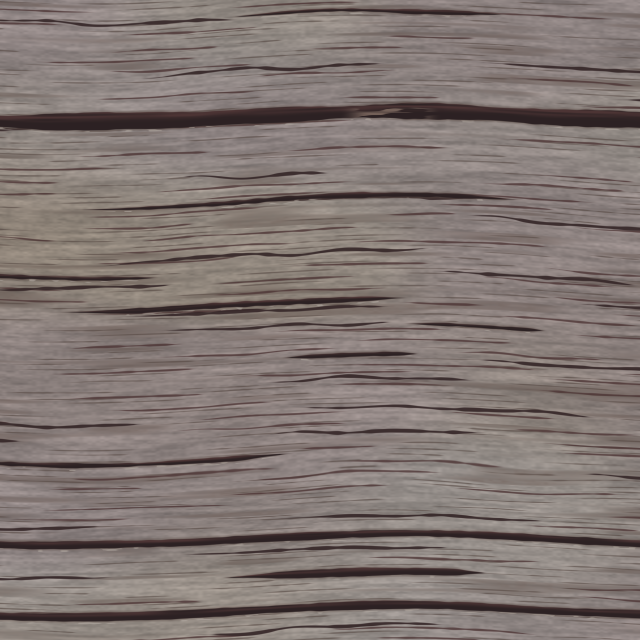
Write a Shadertoy shader that draws this texture.

```glsl
// Weathered grey timber with grain running across the canvas.
// Stretched value noise gives the fibres; three layers of jittered rows give
// fine checks, and a short list of long splits gives the deep dark cracks.

const vec3 GREY  = vec3(0.585, 0.560, 0.545);
const vec3 TAN   = vec3(0.555, 0.512, 0.465);
const vec3 MAUVE = vec3(0.545, 0.500, 0.500);
const vec3 FIBRE = vec3(0.360, 0.300, 0.275);
const vec3 RUST  = vec3(0.300, 0.205, 0.205);
const vec3 SHADE = vec3(0.150, 0.118, 0.125);
const vec3 CHIP  = vec3(0.720, 0.690, 0.660);
const float BEND = 0.010;          // rise and fall of the boards
const float GRAIN_CONTRAST = 0.26;
const float SPECK_CONTRAST = 0.17;

// Long splits: height, left end, right end, half width.
const int SPLITS = 11;
const vec4 SPLIT[SPLITS] = vec4[](
    vec4(0.818, -1.0, 2.0, 0.0125), vec4(0.157, -1.0, 2.0, 0.0058),
    vec4(0.045, -1.0, 2.0, 0.0062), vec4(0.683, 0.09, 0.83, 0.0042),
    vec4(0.524, 0.06, 0.65, 0.0042), vec4(0.098, 0.33, 0.77, 0.0060),
    vec4(0.574, -0.2, 0.26, 0.0030), vec4(0.285, -0.2, 0.47, 0.0038),
    vec4(0.438, 0.43, 0.66, 0.0030), vec4(0.484, 0.62, 0.86, 0.0032),
    vec4(0.974, 0.33, 0.80, 0.0032));

float hash(vec2 p) {
    vec3 q = fract(vec3(p.xyx) * 0.1031);
    q += dot(q, q.yzx + 33.33);
    return fract((q.x + q.y) * q.z);
}

float noise(vec2 p) {
    vec2 i = floor(p), f = fract(p);
    f = f * f * (3.0 - 2.0 * f);
    return mix(mix(hash(i), hash(i + vec2(1, 0)), f.x),
               mix(hash(i + vec2(0, 1)), hash(i + vec2(1, 1)), f.x), f.y);
}

// Coverage of a band with the given distance from its axis and half width.
float band(float dist, float halfWidth, float soft) {
    return (1.0 - smoothstep(-soft, soft, abs(dist) - halfWidth))
         * smoothstep(0.0, 0.0009, halfWidth);
}

// Slow entry on the left, more sudden end on the right.
float taper(float t) {
    return smoothstep(0.0, 0.33, t) * (1.0 - smoothstep(0.82, 1.0, t));
}

// One layer of short cracks, a random segment per cell of each row.
float checks(vec2 p, float rows, float columns, float width, float share, float soft) {
    float row = floor(p.y * rows);
    float x = p.x * columns + 7.0 * hash(vec2(row, rows));
    vec2 cell = vec2(floor(x) + 11.0, row + rows);
    float start = 0.4 * hash(cell + 3.1);
    float end = 0.65 + 0.35 * hash(cell + 5.7);
    float axis = 0.3 + 0.4 * hash(cell + 9.3);
    axis += 0.22 * (noise(vec2(p.x * 13.0, row * 3.7)) - 0.5);
    float ragged = 0.45 + 0.9 * noise(vec2(p.x * 55.0, row * 5.3));
    float w = width * ragged * taper((fract(x) - start) / (end - start));
    return band((fract(p.y * rows) - axis) / rows, w, soft)
         * step(hash(cell + 1.9), share);
}

void mainImage(out vec4 fragColor, in vec2 fragCoord) {
    vec2 uv = fragCoord / iResolution.xy;
    float soft = max(0.0012, 0.6 / iResolution.y);

    // Bend the grain, with wilder waves in the lowest board.
    vec2 p = uv;
    p.y -= BEND * cos(6.2832 * (uv.x - 0.62));
    float wild = 0.006 + 0.016 * smoothstep(0.17, 0.23, uv.y) * (1.0 - smoothstep(0.25, 0.30, uv.y));
    vec2 g = p;
    g.y += wild * (noise(uv * vec2(5.0, 8.0)) - 0.5);

    // Broad stains.
    float middle = smoothstep(0.25, 0.36, uv.y) * (1.0 - smoothstep(0.62, 0.80, uv.y));
    float stain = noise(uv * vec2(3.0, 6.0) + 4.0);
    vec3 color = mix(GREY, TAN, clamp(0.2 + 0.5 * middle + 0.7 * (stain - 0.5), 0.0, 1.0));
    float pink = smoothstep(0.40, 0.75, noise(uv * vec2(2.5, 5.0) + 17.0) + 0.15 * uv.x);
    color = mix(color, MAUVE, 0.75 * pink);
    color *= 0.95 + 0.10 * noise(g * vec2(6.0, 24.0));

    // Fibres and dry speckle.
    float fibre = 0.55 * noise(g * vec2(8.0, 170.0)) + 0.45 * noise(g * vec2(26.0, 310.0));
    float speck = 0.5 * noise(g * vec2(150.0, 390.0)) + 0.5 * noise(g * vec2(70.0, 210.0) + 31.0);
    color *= 1.0 + GRAIN_CONTRAST * (fibre - 0.5) + SPECK_CONTRAST * (speck - 0.5);
    float vein = smoothstep(0.66, 0.92, noise(g * vec2(5.0, 115.0) + 50.0));
    color = mix(color, FIBRE, 0.38 * vein * (0.5 + speck));

    // Fine checks, from hairlines to open cracks.
    float hair = checks(g, 115.0, 3.7, 0.0009, 0.75, soft);
    float thin = checks(g, 53.0, 2.3, 0.0015, 0.70, soft);
    float open = checks(g, 24.0, 1.5, 0.0024, 0.62, soft);
    color = mix(color, FIBRE * 0.9, 0.60 * hair);
    color = mix(color, RUST, 0.80 * thin);
    color = mix(color, mix(RUST, SHADE, 0.6), 0.92 * open);

    // Deep splits with ragged walls, a rusty top and chipped lower lip.
    for (int i = 0; i < SPLITS; i++) {
        vec4 s = SPLIT[i];
        float id = float(i) * 7.3;
        float along = (uv.x - s.y) / (s.z - s.y);
        float w = s.w * taper(along) * (0.65 + 0.5 * noise(vec2(uv.x * 9.0, id)));
        w += 0.0016 * taper(along) * (noise(vec2(uv.x * 60.0, id + 2.0)) - 0.5);
        float d = p.y - s.x + 0.006 * (noise(vec2(uv.x * 6.0, id + 4.0)) - 0.5);
        float lip = band(d + w + 0.002, 0.0018 * taper(along), soft);
        color = mix(color, CHIP, 0.75 * lip * smoothstep(0.62, 0.85, noise(vec2(uv.x * 80.0, d * 250.0 + id))));
        color = mix(color, FIBRE, 0.45 * band(d, w + 0.0022 * taper(along), 0.0025));
        float rust = smoothstep(-0.3, 0.9, d / max(w, 0.001)) * noise(vec2(uv.x * 14.0, d * 300.0 + id));
        vec3 inside = mix(SHADE, RUST, clamp(0.15 + 1.1 * rust, 0.0, 1.0));
        // Loose splinter caught in the widest gap.
        float caught = step(0.01, s.w) * (1.0 - smoothstep(0.03, 0.08, abs(uv.x - 0.61)));
        float splinter = noise(vec2(uv.x * 28.0 - d * 90.0, d * 260.0 + uv.x * 9.0));
        inside = mix(inside, FIBRE * 1.25, caught * smoothstep(0.5, 0.75, splinter));
        color = mix(color, inside, band(d, w, soft));
    }

    fragColor = vec4(clamp(color, 0.0, 1.0), 1.0);
}
```
